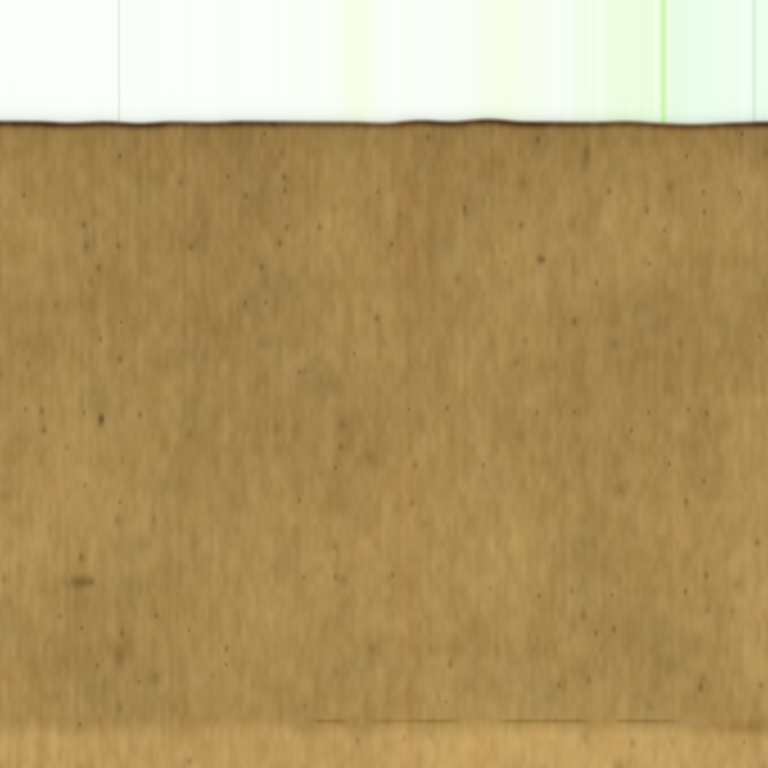
Give the GLSL for this texture, as a WebGL 2 fragment shader.

```glsl
#version 300 es
precision highp float;
// A sheet of brown paper below a bright, faintly streaked scanner background.
// Stretched value noise gives mottling and fibres; hashed cells scatter flecks,
// and a wavy height line forms the dark torn edge along the top.
uniform vec2 u_resolution;
out vec4 fragColor;

float hash(vec2 p) {
    vec3 q = fract(p.xyx * vec3(0.1031, 0.1030, 0.0973));
    q += dot(q, q.yzx + 33.33);
    return fract((q.x + q.y) * q.z);
}

float noise(vec2 p) {
    vec2 i = floor(p), f = fract(p);
    f = f * f * (3.0 - 2.0 * f);
    return mix(mix(hash(i), hash(i + vec2(1, 0)), f.x),
               mix(hash(i + vec2(0, 1)), hash(i + vec2(1, 1)), f.x), f.y);
}

float fbm(vec2 p) {
    float sum = 0.0, amp = 0.5;
    for (int i = 0; i < 4; i++) {
        sum += amp * noise(p);
        p = p * 2.03 + 17.1;
        amp *= 0.5;
    }
    return sum / 0.9375;
}

// Soft vertical line of half-width w around x = c
float line(float x, float c, float w) {
    float d = (x - c) / w;
    return exp(-d * d);
}

// Soft elliptical smudge
float smudge(vec2 p, vec2 c, vec2 r) {
    vec2 d = (p - c) / r;
    return exp(-dot(d, d));
}

// Sparse dark flecks, one candidate per cell
float flecks(vec2 p, float cells, float density) {
    vec2 g = p * cells, id = floor(g);
    vec2 c = 0.3 + 0.4 * vec2(hash(id + 3.7), hash(id + 41.3));
    float size = mix(0.09, 0.2, hash(id + 71.9));
    float present = step(1.0 - density, hash(id + 11.5));
    return present * smudge(fract(g), c, size * vec2(0.8, 1.2));
}

vec3 backgroundColor(vec2 p) {
    float streak = noise(vec2(p.x * 70.0, 2.0)) * 0.6 + noise(vec2(p.x * 190.0, 8.0)) * 0.4;
    float right = smoothstep(0.4, 0.9, p.x);
    vec3 col = vec3(0.985, 1.0, 0.985);
    col -= vec3(0.05, 0.01, 0.09) * streak * (0.2 + 0.8 * right);
    // Yellow and green tinted bands
    col -= vec3(0.01, 0.0, 0.06) * (line(p.x, 0.465, 0.025) + line(p.x, 0.66, 0.03));
    col -= vec3(0.04, 0.0, 0.08) * line(p.x, 0.83, 0.04);
    col -= vec3(0.13, 0.03, 0.22) * line(p.x, 0.864, 0.004);
    col -= vec3(0.09, 0.05, 0.09) * (line(p.x, 0.155, 0.0018) + line(p.x, 0.982, 0.003));
    col -= vec3(0.03, 0.0, 0.01) * smoothstep(0.865, 0.88, p.x);
    return col;
}

vec3 paperColor(vec2 p, float depth) {
    // Broad tone, darker near the top edge
    vec3 col = mix(vec3(0.665, 0.545, 0.322), vec3(0.635, 0.516, 0.305), smoothstep(0.1, 0.8, p.y));
    col -= vec3(0.055, 0.052, 0.035) * exp(-depth * 22.0);

    // Cloudy mottling, fibres and vertical scan streaks
    col += vec3(0.085, 0.08, 0.05) * (fbm(p * vec2(9.0, 7.0) + 5.0) - 0.5);
    col += vec3(0.075, 0.07, 0.065) * (fbm(p * vec2(75.0, 38.0)) - 0.5);
    col += vec3(0.035) * (noise(p * vec2(170.0, 65.0)) - 0.5);
    col += vec3(0.025, 0.025, 0.015) * (noise(vec2(p.x * 150.0, p.y * 4.0)) - 0.5);
    col += vec3(0.02, -0.004, -0.015) * (fbm(p * 24.0 + 60.0) - 0.5);
    col += vec3(0.02, -0.012, -0.015) * line(p.x, 0.53, 0.003);

    // Flecks and the larger stains
    float dark = 0.09 * flecks(p, 42.0, 0.07) + 0.06 * flecks(p + 7.3, 25.0, 0.1);
    dark += 0.2 * smudge(p, vec2(0.132, 0.454), vec2(0.004, 0.008));
    dark += 0.17 * smudge(p, vec2(0.705, 0.662), vec2(0.005, 0.006));
    dark += 0.12 * smudge(p, vec2(0.105, 0.242), vec2(0.016, 0.008));
    dark += 0.09 * smudge(p, vec2(0.155, 0.142), vec2(0.008, 0.016));
    dark += 0.08 * smudge(p, vec2(0.763, 0.8), vec2(0.006, 0.018));
    dark += 0.035 * smudge(p, vec2(0.09, 0.2), vec2(0.1, 0.09));
    dark += 0.03 * smudge(p, vec2(0.66, 0.75), vec2(0.06, 0.04));
    col -= dark * vec3(1.0, 0.95, 0.65);

    // Lighter strip and broken crease at the bottom
    float strip = 1.0 - smoothstep(0.038, 0.064, p.y + 0.01 * (noise(p * 30.0) - 0.5));
    col += strip * vec3(0.075, 0.06, 0.045);
    float crease = line(p.y, 0.061, 0.003) * smoothstep(0.3, 0.65, noise(vec2(p.x * 28.0, 4.0)));
    col -= 0.07 * crease * smoothstep(0.3, 0.4, p.x);
    col -= 0.08 * smudge(p, vec2(0.97, 0.052), vec2(0.03, 0.01));
    return col;
}

void main() {
    vec2 p = gl_FragCoord.xy / u_resolution;
    float edge = 0.841 + 0.003 * line(p.x, 0.63, 0.08) - 0.002 * line(p.x, 0.89, 0.05)
               + 0.003 * (noise(vec2(p.x * 22.0, 1.0)) - 0.5);
    float depth = edge - p.y;
    float soft = max(0.004, 1.0 / u_resolution.y);

    // Shadow cast on the background, then paper with a dark rim
    vec3 back = backgroundColor(p) - 0.14 * exp(-max(-depth, 0.0) / 0.006);
    vec3 paper = paperColor(p, max(depth, 0.0));
    float rim = line(depth, 0.002, 0.006) * (0.7 + 0.5 * noise(vec2(p.x * 16.0, 9.0)));
    paper -= rim * vec3(0.27, 0.24, 0.13);
    vec3 col = mix(back, paper, smoothstep(-soft, soft, depth));
    fragColor = vec4(clamp(col, 0.0, 1.0), 1.0);
}
```
